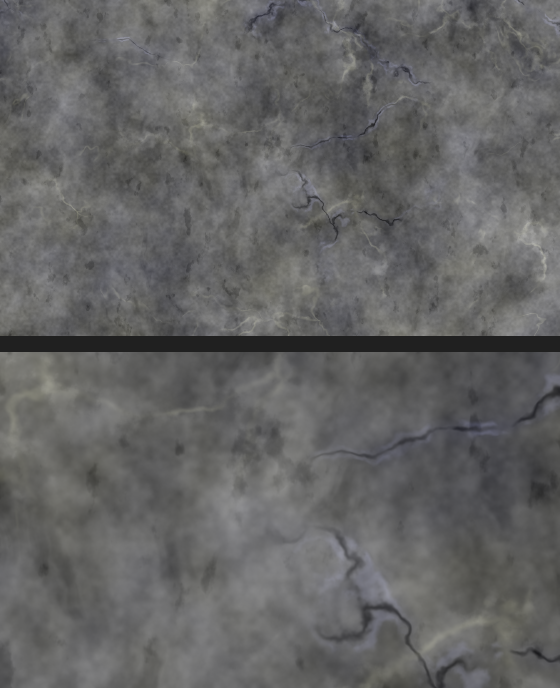
Top: the whole. Bottom: its middle third, enlarged.
This texture is drawn by a Shadertoy shader. Its source:

```glsl
// Weathered grey marble: cloudy mottling, pale hairline veins and broken dark cracks.

float hash(vec2 p) {
    vec3 q = fract(p.xyx * vec3(0.1031, 0.1030, 0.0973));
    q += dot(q, q.yzx + 33.33);
    return fract((q.x + q.y) * q.z);
}

vec2 hash2(vec2 p) {
    return vec2(hash(p), hash(p + 71.7));
}

float noise(vec2 p) {
    vec2 i = floor(p), f = fract(p);
    f = f * f * (3.0 - 2.0 * f);
    return mix(mix(hash(i), hash(i + vec2(1, 0)), f.x),
               mix(hash(i + vec2(0, 1)), hash(i + vec2(1, 1)), f.x), f.y);
}

// Fractal noise, centred on zero
float fbm(vec2 p) {
    float sum = 0.0, amp = 0.5;
    for (int i = 0; i < 5; i++) {
        sum += amp * (noise(p) - 0.5);
        p = mat2(1.6, 1.2, -1.2, 1.6) * p + 17.3;
        amp *= 0.5;
    }
    return sum;
}

vec2 warp(vec2 p) {
    return vec2(fbm(p), fbm(p + 43.1));
}

// Distance to the nearest border between irregular cells
float cellBorder(vec2 p) {
    vec2 cell = floor(p), f = fract(p), nearest = vec2(0.0);
    float best = 8.0, border = 8.0;
    for (int y = -1; y <= 1; y++)
    for (int x = -1; x <= 1; x++) {
        vec2 o = vec2(x, y);
        vec2 r = o + hash2(cell + o) - f;
        if (dot(r, r) < best) { best = dot(r, r); nearest = r; }
    }
    for (int y = -2; y <= 2; y++)
    for (int x = -2; x <= 2; x++) {
        vec2 o = vec2(x, y);
        vec2 r = o + hash2(cell + o) - f;
        vec2 d = r - nearest;
        if (dot(d, d) > 0.0001)
            border = min(border, dot(0.5 * (r + nearest), normalize(d)));
    }
    return border;
}

// Soft line of the given half width
float line(float d, float width) {
    return 1.0 - smoothstep(0.0, width, abs(d));
}

void mainImage(out vec4 fragColor, in vec2 fragCoord) {
    vec2 p = fragCoord / iResolution.y;
    vec2 bend = warp(p * 4.0 + 5.0);
    vec2 jag = warp(p * 17.0 + 9.0);
    float fine = fbm(p * 42.0);

    // Cloudy stone body
    float tone = 0.423 + 0.20 * fbm(p * 2.6 + 3.0);
    tone += 0.30 * fbm(p * vec2(8.5, 7.0) + bend * 2.0);
    tone += 0.15 * fine + 0.045 * (noise(p * 135.0) - 0.5);

    // Upright dark smudges and small pits
    float smudge = fbm(p * vec2(15.0, 8.0) + bend * 3.0 + 60.0);
    tone -= 0.07 * smoothstep(0.12, 0.30, smudge);
    float pits = fbm(p * vec2(34.0, 24.0) + 90.0);
    tone -= 0.08 * smoothstep(0.17, 0.30, pits);

    // Pale hairline veins, fading in and out
    float patches = smoothstep(-0.06, 0.16, fbm(p * 5.0 + 21.0));
    float broken = smoothstep(-0.15, 0.15, fbm(p * 24.0 + 8.0));
    float web = cellBorder(p * 3.6 + bend * 1.3 + jag * 0.22 + 2.0);
    float hair = fbm(p * 4.5 + bend + 33.0);
    float vein = line(web, 0.035) * patches * (0.3 + 0.7 * broken);
    vein += 0.7 * line(hair, 0.018) * broken * smoothstep(-0.05, 0.15, fbm(p * 6.0 + 52.0));
    float halo = line(web, 0.16) * patches * smoothstep(0.0, 0.2, fine + 0.05);
    tone += 0.10 * vein + 0.05 * halo;

    // Dark cracks with chipped bluish rims
    vec2 q = mat2(0.88, 0.47, -0.47, 0.88) * p;
    float crackDist = cellBorder(q * vec2(1.7, 2.3) + bend * 0.9 + jag * 0.22 + 12.0);
    float reach = smoothstep(-0.02, 0.12, fbm(p * 2.8 + 77.0));
    float gaps = smoothstep(-0.12, 0.10, fbm(p * 19.0 + 14.0));
    float crack = line(crackDist, 0.017) * reach * gaps;
    float rim = line(crackDist - 0.027, 0.025) * reach * smoothstep(-0.04, 0.16, fbm(p * 30.0 + 4.0));
    float stain = line(crackDist, 0.09) * reach;
    tone += 0.09 * rim - 0.15 * crack - 0.02 * stain;

    // Faint olive and slate-blue tints
    float hue = fbm(p * 5.0 + 110.0) + 0.5 * fbm(p * 20.0 + 31.0);
    vec3 col = vec3(tone) + hue * vec3(0.025, 0.020, -0.045);
    col += vein * vec3(0.008, 0.008, -0.020);
    col += (stain * 0.6 + rim) * vec3(-0.008, -0.006, 0.026);
    fragColor = vec4(clamp(col, 0.0, 1.0), 1.0);
}
```
